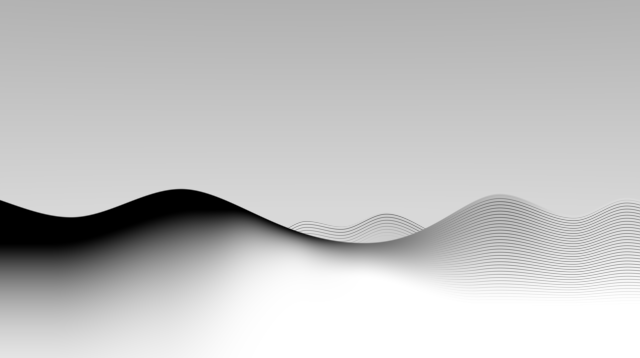
A Shadertoy shader for this background:

```glsl
const float TAU = 6.2831853;

// Eased climb from 0 to 1 between two positions; skew shifts its midpoint
float climb(float x, float from, float to, float skew) {
    float t = clamp((x - from) / (to - from), 0.0, 1.0);
    t += skew * t * (1.0 - t);
    return t * t * (3.0 - 2.0 * t);
}

// Crest of the long front wave
float frontRidge(float x) {
    float h = 0.477;
    h -= 0.084 * climb(x, -0.091, 0.111, 0.0);
    h += 0.079 * climb(x, 0.111, 0.283, 0.0);
    h -= 0.151 * climb(x, 0.283, 0.569, 0.28);
    h += 0.137 * climb(x, 0.569, 0.781, -0.36);
    h -= 0.060 * climb(x, 0.781, 0.898, 0.0);
    h += 0.049 * climb(x, 0.898, 0.979, 0.0);
    h -= 0.057 * climb(x, 0.979, 1.080, 0.0);
    return h;
}

// Crest of the small distant hill
float backRidge(float x) {
    float h = 0.345;
    h += 0.038 * climb(x, 0.420, 0.478, 0.0);
    h -= 0.017 * climb(x, 0.478, 0.534, 0.0);
    h += 0.039 * climb(x, 0.534, 0.603, 0.0);
    h -= 0.075 * climb(x, 0.603, 0.715, 0.0);
    return h;
}

float softMin(float a, float b, float k) {
    float h = max(k - abs(a - b), 0.0) / k;
    return min(a, b) - 0.25 * k * h * h;
}

// Fine repeating lines, one per unit of v
float stripes(float v) {
    float wave = 0.5 + 0.5 * cos(TAU * v);
    return wave * wave;
}

float cover(float edge, float y, float pixel) {
    return smoothstep(-pixel, pixel, edge - y);
}

float skyTone(vec2 uv) {
    float tone = mix(0.85, 0.69, smoothstep(0.25, 1.15, uv.y) * 0.3 + 0.7 * clamp((uv.y - 0.42) / 0.58, 0.0, 1.0));
    float side = 2.0 * uv.x - 1.0;
    return tone + 0.02 * side * side * (uv.y - 0.65);
}

float backTone(vec2 uv, float ridge) {
    float depth = ridge - uv.y;
    float lines = stripes(depth / 0.0085 + 6.0 * uv.x);
    float base = mix(0.87, 0.80, smoothstep(0.46, 0.62, uv.x));
    return base - 0.24 * lines * smoothstep(0.075, 0.0, depth);
}

// Black crest melting into a pale slope
float shadowTone(vec2 uv, float ridge) {
    float band = mix(0.322, 0.416, smoothstep(0.08, 0.31, uv.x));
    float depth = max(softMin(band, ridge, 0.02) - uv.y, 0.0);
    float softness = mix(0.135, 0.03, smoothstep(0.25, 0.48, uv.x));
    float q = depth / softness;
    return 1.0 - exp(-q * q / (q + 0.12));
}

// Grey slope with contour lines, fading to white
float contourTone(vec2 uv, float ridge) {
    float floorY = mix(0.22, 0.14, smoothstep(0.56, 0.75, uv.x));
    float t = clamp((ridge - uv.y) / (ridge - floorY), 0.0, 1.0);
    float crest = mix(0.40, 0.74, smoothstep(0.54, 0.80, uv.x));
    crest += 0.12 * smoothstep(0.79, 0.89, uv.x);
    float falloff = mix(0.6, 1.3, smoothstep(0.56, 0.72, uv.x));
    float tone = mix(crest, 1.0, pow(smoothstep(0.0, 1.0, t), falloff));
    float strength = smoothstep(0.66, 0.80, uv.x) * smoothstep(1.0, 0.6, t);
    float lines = stripes(36.0 * t + 0.4 * sin(14.0 * uv.x));
    return tone - 0.24 * strength * lines * smoothstep(0.0, 0.06, t);
}

void mainImage(out vec4 fragColor, in vec2 fragCoord) {
    vec2 uv = fragCoord / iResolution.xy;
    float pixel = 1.0 / iResolution.y;
    float front = frontRidge(uv.x);
    float back = backRidge(uv.x);

    // Layers from far to near
    float tone = skyTone(uv);
    tone = mix(tone, backTone(uv, back), cover(back, uv.y, pixel));
    float slope = mix(shadowTone(uv, front), contourTone(uv, front), smoothstep(0.45, 0.58, uv.x));
    tone = mix(tone, slope, cover(front, uv.y, pixel));

    fragColor = vec4(vec3(tone), 1.0);
}
```
